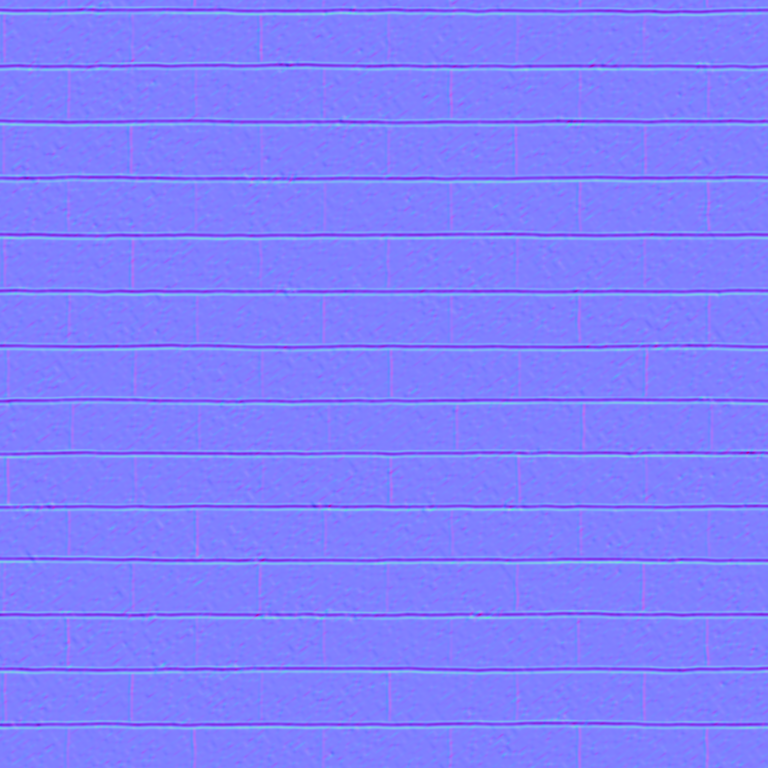
A Shadertoy shader for this texture map:

```glsl
// Tangent-space normal map of a painted block wall in running bond.
// Grooves and lips of the joints are summed as Gaussian slopes, a fine
// noise relief adds the plaster grain, and the slope is packed as a colour.

#define ROWS 14.0
#define COLS 6.0
#define UNIT (1.0 / 512.0)      // base length for line widths
#define FIRST_BED 0.0143        // first bed joint, measured from the top
#define COURSE_DRIFT 0.008      // how far the middle courses sag
#define BED_DEPTH 0.61          // slope of the dark side of a bed joint
#define BED_LIGHT 0.51          // slope of the bright side
#define HEAD_DEPTH 0.34         // slope of the upright joints
#define GRAIN 0.105
#define PIT_CELLS 22.0
#define PIT_SLOPE 0.40

float hash(vec2 p) {
    vec3 q = fract(vec3(p.xyx) * 0.1031);
    q += dot(q, q.yzx + 33.33);
    return fract((q.x + q.y) * q.z);
}

float noise(vec2 p) {
    vec2 i = floor(p), f = fract(p);
    f = f * f * (3.0 - 2.0 * f);
    return mix(mix(hash(i), hash(i + vec2(1, 0)), f.x),
               mix(hash(i + vec2(0, 1)), hash(i + vec2(1, 1)), f.x), f.y);
}

// Gaussian ridge; centre and width are counted in UNITs
float ridge(float x, float centre, float width) {
    float t = (x / UNIT - centre) / width;
    return exp(-t * t);
}

// Plaster relief, slightly drawn out along a rising diagonal
float grainHeight(vec2 p) {
    vec2 q = vec2(dot(p, vec2(0.8, 0.6)), dot(p, vec2(-0.6, 0.8)));
    q = q * vec2(155.0, 225.0) + 300.0;
    return noise(q) + 0.6 * noise(q * 0.53 + 71.0);
}

vec2 grainSlope(vec2 p) {
    vec2 e = vec2(0.5 * UNIT, 0.0);
    vec2 rise = vec2(grainHeight(p + e.xy) - grainHeight(p - e.xy),
                     grainHeight(p + e.yx) - grainHeight(p - e.yx));
    vec2 slope = -rise / (2.0 * e.x * 225.0);
    // Flatten the gentle parts so that the grain stands out in specks
    return slope * (0.45 + 0.85 * length(slope));
}

// Sparse round dents
vec2 pitSlope(vec2 p) {
    vec2 cell = floor(p * PIT_CELLS);
    vec2 spot = 0.25 + 0.5 * vec2(hash(cell + 11.0), hash(cell + 47.0));
    vec2 v = (p - (cell + spot) / PIT_CELLS) / (1.6 * UNIT);
    float present = step(0.95, hash(cell + 5.0));
    return -PIT_SLOPE * present * v * exp(-dot(v, v));
}

vec2 wallSlope(vec2 p) {
    // Nearest bed joint; "below" is the signed distance under it
    float down = 1.0 - p.y;
    float sag = 0.5 + 0.5 * cos(3.14159 * clamp((down - 0.43) / 0.36, -1.0, 1.0));
    float course = (down - FIRST_BED - COURSE_DRIFT * sag) * ROWS;
    float bed = floor(course + 0.5);
    float id = mod(bed, ROWS);
    float wobble = (noise(vec2(p.x * 8.0, id * 7.3 + 2.0)) - 0.5) * 1.3
                 + (noise(vec2(p.x * 45.0, id * 4.1 + 31.0)) - 0.5) * 0.7;
    float below = (course - bed) / ROWS + wobble * UNIT;

    // Bed joint: thin upper lip, dark groove side, bright lower side
    float wear = noise(vec2(p.x * 24.0, id * 3.7 + 40.0));
    float lip = noise(vec2(p.x * 11.0, id * 5.9 + 80.0));
    float bedSlope = -BED_DEPTH * mix(0.8, 1.1, wear) * ridge(below, 0.0, 1.0)
                   + BED_LIGHT * mix(0.6, 1.2, lip) * ridge(below, 2.2, 0.95)
                   + 0.38 * mix(1.1, 0.3, lip) * ridge(below, -1.8, 0.7);

    // Upright joint: staggered by half a block, each with its own strength
    float row = mod(below > 0.0 ? bed : bed - 1.0, ROWS);
    float rowMiddle = (row + 0.5) / ROWS;
    float lean = 0.006 * exp(-pow((rowMiddle - 0.54) / 0.1, 2.0));
    float shift = mix(0.0062, 0.0885, mod(row, 2.0)) + lean;
    float column = (p.x - shift) * COLS;
    float head = floor(column + 0.5);
    vec2 headId = vec2(mod(head, COLS), row);
    float side = (column - head) / COLS - (hash(headId + 3.0) - 0.5) * 0.003;
    side += (noise(vec2(p.y * 50.0, head * 9.0 + 20.0)) - 0.5) * 0.9 * UNIT;
    float strength = mix(0.4, 1.1, hash(headId + 60.0));
    strength *= mix(0.6, 1.2, noise(p * 60.0)) * smoothstep(1.0, 4.0, abs(below) / UNIT);
    vec2 headSlope = strength * (ridge(side, 0.0, 1.05) * vec2(HEAD_DEPTH, -0.10)
                               + ridge(side, -2.0, 0.9) * vec2(-0.20, 0.08));

    // Uneven grain, rougher where the joint edges have crumbled
    float crumble = smoothstep(0.70, 0.85, noise(vec2(p.x * 24.0, id * 5.1 + 9.0)));
    float rough = mix(0.6, 1.4, noise(p * 45.0 + 15.0));
    rough += 1.8 * crumble * ridge(below, 0.0, 4.0);

    return vec2(0.0, bedSlope) + headSlope + GRAIN * rough * grainSlope(p) + pitSlope(p);
}

void mainImage(out vec4 fragColor, in vec2 fragCoord) {
    // Four samples per pixel keep the thin joints smooth
    vec3 normal = vec3(0.0);
    for (int i = 0; i < 4; i++) {
        vec2 offset = vec2(i & 1, i >> 1) * 0.4 - 0.2;
        vec2 slope = wallSlope((fragCoord + offset) / iResolution.xy);
        normal += vec3(slope, sqrt(max(1.0 - dot(slope, slope), 0.05)));
    }
    fragColor = vec4(0.5 + 0.5 * normalize(normal), 1.0);
}
```
